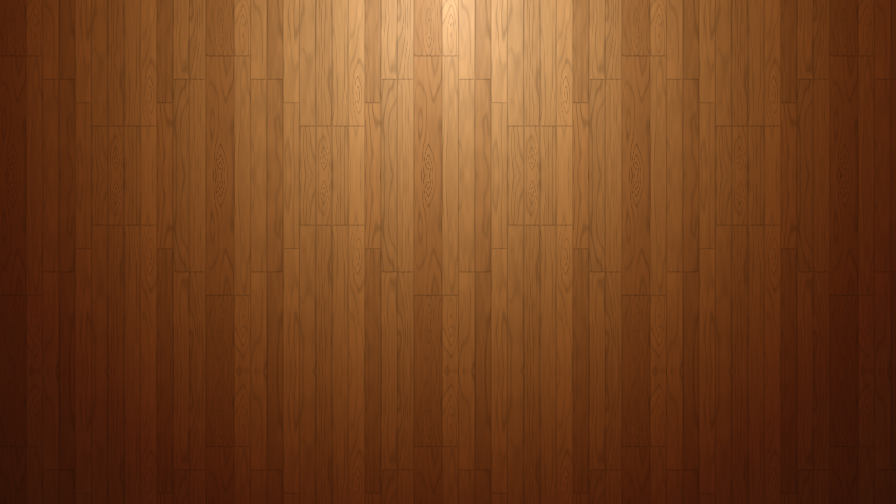
Write a WebGL 1 fragment shader that draws this texture.

```glsl
precision highp float;
// Parquet of narrow upright wooden planks, mirrored and tiled, lit by a warm lamp from above.

uniform vec2 u_resolution;

// Lengths are fractions of the canvas width.
const float TILE_WIDTH = 0.2321;
const float TILE_HEIGHT = 0.436;
const float TILE_LEFT = 0.4616;
const float MIRROR_AXIS = 0.196;
const float WIDE_PLANK = 0.0319;
const float NARROW_PLANK = (TILE_WIDTH - WIDE_PLANK) / 11.0;
const float SEAM = 0.0007;

float hash(vec2 p) {
  vec3 q = fract(vec3(p.xyx) * 0.1031);
  q += dot(q, q.yzx + 33.33);
  return fract((q.x + q.y) * q.z);
}

float noise(vec2 p) {
  vec2 cell = floor(p);
  vec2 f = fract(p);
  f = f * f * (3.0 - 2.0 * f);
  float low = mix(hash(cell), hash(cell + vec2(1.0, 0.0)), f.x);
  float high = mix(hash(cell + vec2(0.0, 1.0)), hash(cell + 1.0), f.x);
  return mix(low, high, f.y);
}

// Dark seam that fades out over about one pixel.
float seamLine(float distanceToEdge, float pixel) {
  return 1.0 - smoothstep(SEAM * 0.3, SEAM * 0.7 + pixel * 0.8, distanceToEdge);
}

// Pointed growth rings around a knot.
float knotRings(vec2 offset) {
  vec2 d = offset / vec2(0.0065, 0.028);
  return 2.0 * exp(-sqrt(dot(d, d) + 0.05) - 0.3 * abs(d.x));
}

// Darkness of the grain: contour lines of stretched noise, plus fine pores.
float woodGrain(vec2 p, float seed, float rings) {
  vec2 shift = vec2(seed * 71.0, seed * 37.0);
  float field = noise(p * vec2(75.0, 9.0) + shift) + (seed - 0.5) * 70.0 * p.x;
  field += 0.18 * noise(p * vec2(170.0, 38.0) + shift);
  float wave = abs(fract((field + rings) * 4.0) * 2.0 - 1.0);
  float veins = smoothstep(0.55, 1.0, wave);
  float strength = 0.2 + 0.8 * noise(p * vec2(60.0, 16.0) + shift + 9.0);
  float pores = noise(p * vec2(430.0, 55.0) + shift) - 0.5;
  return (0.14 + 0.16 * min(rings, 1.0)) * veins * strength + 0.085 * pores;
}

// Brown to cream ramp, sinking towards black below zero.
vec3 woodColor(float light) {
  vec3 shade = vec3(0.28, 0.11, 0.04);
  vec3 glow = vec3(0.53, 0.50, 0.36);
  vec3 color = shade + glow * pow(vec3(max(light, 0.0)), vec3(1.0, 1.1, 1.5));
  return color * clamp(1.0 + 1.5 * min(light, 0.0), 0.0, 1.0);
}

// Falls off from the middle of the top edge.
float lampLight(vec2 uv) {
  float d = length(vec2((uv.x - 0.5) * 2.0, 1.0 - uv.y));
  return 1.32 - 1.62 * d + 0.4 * d * d;
}

void main() {
  vec2 uv = gl_FragCoord.xy / u_resolution;
  float pixel = 1.0 / u_resolution.x;
  float depth = (u_resolution.y - gl_FragCoord.y) * pixel;

  // Lane across the tile: one wide plank, then eleven narrow ones.
  float x = mod(uv.x - TILE_LEFT, TILE_WIDTH);
  float narrowX = x - WIDE_PLANK;
  bool wide = narrowX < 0.0;
  float lane = wide ? 0.0 : min(floor(narrowX / NARROW_PLANK), 10.0) + 1.0;
  float laneWidth = wide ? WIDE_PLANK : NARROW_PLANK;
  float laneX = wide ? x : narrowX - (lane - 1.0) * NARROW_PLANK;
  float laneAngle = lane * 0.5236;

  // Mirrored position along the lane, with its stepped plank ends.
  float y = abs(mod(depth - MIRROR_AXIS + 0.5 * TILE_HEIGHT, TILE_HEIGHT) - 0.5 * TILE_HEIGHT);
  float stepIndex = floor(1.7 + 1.7 * cos(laneAngle - 0.3));
  float plankEnd = 0.0553 + 0.0261 * stepIndex;
  float part = step(plankEnd, y);
  float seed = hash(vec2(lane + 3.0, part * 7.0 + 11.0));

  // Knots lie on the mirror axis of some lanes and at random in others.
  float onAxis = (1.0 - part) * step(mod(lane, 6.0), 0.5);
  float stray = (1.0 - onAxis) * step(0.55, seed);
  float knotY = mix(plankEnd + 0.05 * seed, 0.0, onAxis);
  vec2 toKnot = vec2(laneX - laneWidth * mix(0.3 + 0.4 * seed, 0.5, onAxis), y - knotY);
  float rings = knotRings(toKnot) * (onAxis + 0.6 * stray);

  // Every third lane is darker and redder, most of all the wide one.
  float dark = (0.5 + 0.5 * cos(laneAngle * 4.0)) * (0.6 + 0.4 * cos(laneAngle));
  float tone = 1.07 - 0.17 * dark + 0.1 * (seed - 0.5);
  vec3 tint = mix(vec3(1.0), vec3(1.02, 0.96, 0.9), dark);

  float sideSeam = seamLine(min(laneX, laneWidth - laneX), pixel);
  float endSeam = seamLine(abs(y - plankEnd), pixel);
  float grain = woodGrain(vec2(x, y), seed, rings);
  float surface = tone * (1.0 - grain) * (1.0 - 0.12 * max(sideSeam, endSeam));

  gl_FragColor = vec4(woodColor(lampLight(uv)) * tint * surface, 1.0);
}
```
